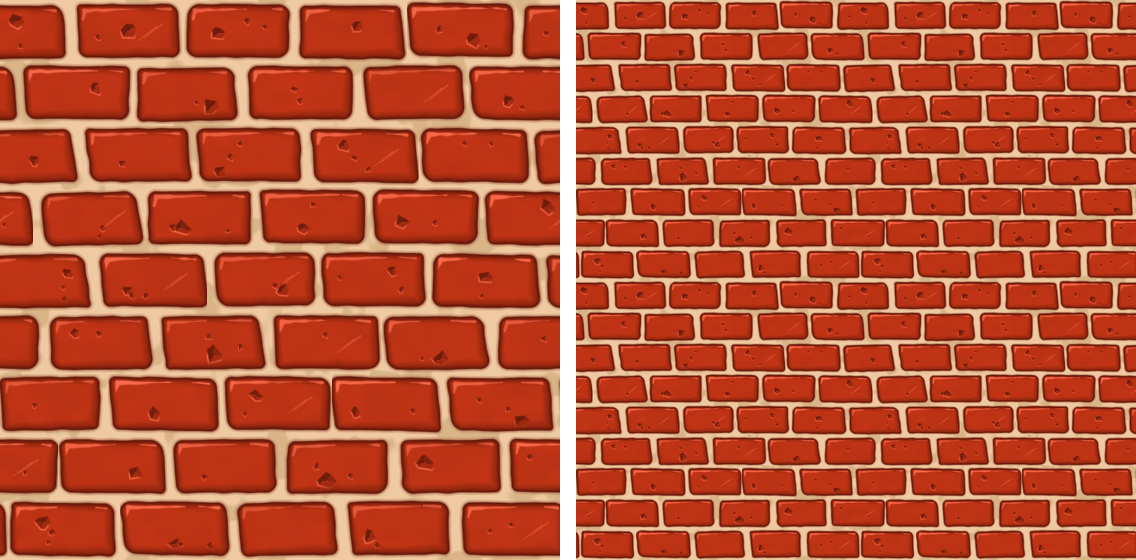
Left, the tile; right, the same tile 2 across and 2 down.
This texture is drawn by a Shadertoy shader. Its source:

```glsl
// Hand-painted red brick wall: chipped, glossy bricks in pale mortar, tiling seamlessly.
const float ROWS = 9.0;
const float COLS = 5.0;
const float PITCH = ROWS / COLS;           // brick spacing, in row heights
const float ROW_SHIFT = 5.0 / 9.0;         // sideways step per row; sums to whole bricks
const float FIRST_SHIFT = 0.13;            // offset of the top row
const vec2 HALF_SIZE = vec2(0.82, 0.427);  // half brick, in row heights
const float EDGE_SHADE = 0.16;             // width of the dark rim
const vec3 BRICK = vec3(0.74, 0.20, 0.08);
const vec3 SHADE = vec3(0.56, 0.145, 0.055);
const vec3 OUTLINE = vec3(0.36, 0.075, 0.03);
const vec3 GLOSS = vec3(1.0, 0.43, 0.31);
const vec3 PIT = vec3(0.44, 0.11, 0.045);
const vec3 MORTAR = vec3(0.935, 0.79, 0.63);
const vec3 SMEAR = vec3(0.83, 0.69, 0.51);
const vec3 CONTACT = vec3(0.74, 0.51, 0.38);

float hash(vec3 p) {
    p = fract(p * 0.1031);
    p += dot(p, p.zyx + 31.32);
    return fract((p.x + p.y) * p.z);
}

// Value noise that wraps after "period" lattice cells.
float noise(vec2 uv, vec2 period, float seed) {
    vec2 p = uv * period, i = floor(p), f = fract(p);
    f = f * f * (3.0 - 2.0 * f);
    vec2 a = mod(i, period), b = mod(i + 1.0, period);
    return mix(mix(hash(vec3(a, seed)), hash(vec3(b.x, a.y, seed)), f.x),
               mix(hash(vec3(a.x, b.y, seed)), hash(vec3(b, seed)), f.x), f.y);
}

// Distance to a stroke whose radius goes from ra to rb.
float stroke(vec2 p, vec2 a, vec2 b, float ra, float rb) {
    vec2 e = b - a;
    float t = clamp(dot(p - a, e) / dot(e, e), 0.0, 1.0);
    return length(p - a - e * t) - mix(ra, rb, t);
}

float cover(float d, float soft) { return 1.0 - smoothstep(-soft, soft, d); }

// Faceted chip: dark upper walls, a bright lip below.
vec3 addChip(vec3 col, vec2 v, float r, vec2 id, float seed, float soft) {
    float d = -1.0, tone = 0.0;
    for (float k = 0.0; k < 6.0; k++) {
        float h = hash(vec3(id, seed + k));
        float a = 6.2832 * (k + 0.8 * h) / 6.0;
        vec2 dir = vec2(cos(a), sin(a));
        float plane = dot(v, dir) - r * (0.6 + 0.5 * fract(h * 7.3));
        if (plane > d) { d = plane; tone = dot(dir, vec2(-0.6, 0.8)); }
    }
    vec3 wall = mix(mix(BRICK, SHADE, 0.55), PIT, smoothstep(-0.5, 0.5, tone));
    col = mix(col, wall, cover(d, soft));
    float below = smoothstep(0.1, 0.7, dot(normalize(v + 1e-4), vec2(-0.35, -0.94)));
    return mix(col, GLOSS, 0.8 * below * cover(abs(d - 0.012) - 0.1 * r, soft));
}

void mainImage(out vec4 fragColor, in vec2 fragCoord) {
    vec2 uv = fragCoord / iResolution.xy;
    vec2 p = uv * ROWS;
    float px = ROWS / iResolution.y;
    float soft = max(px, 0.012);

    // Brick cell and its wrapped identity
    float row = floor(p.y);
    float x = p.x / PITCH - FIRST_SHIFT - ROW_SHIFT * (ROWS - 1.0 - row);
    float column = floor(x + 0.5);
    vec2 id = vec2(mod(column, COLS), mod(row, ROWS)) + 1.0;
    vec2 q = vec2((x - column) * PITCH, fract(p.y) - 0.5);
    vec4 h = vec4(hash(vec3(id, 1.0)), hash(vec3(id, 2.0)), hash(vec3(id, 3.0)), hash(vec3(id, 4.0)));

    // Uneven, leaning brick outline
    q -= (h.xy - 0.5) * vec2(0.07, 0.04);
    q.y += (h.z - 0.5) * 0.045 * q.x;
    q.x += mix(-0.03, 0.13, h.w) * q.y;
    vec2 size = HALF_SIZE + vec2((h.z - 0.5) * 0.09 + (h.y - 0.5) * 0.12 * q.y, 0.0);
    float radius = mix(0.07, 0.2, hash(vec3(id + 0.5 + 0.3 * sign(q), 5.0)));
    vec2 e = abs(q) - size + radius;
    float d = min(max(e.x, e.y), 0.0) + length(max(e, 0.0)) - radius;
    d += 0.024 * (noise(uv, vec2(45.0), 6.0) - 0.5);

    // Mortar: brushed smears and a soft contact shadow
    float smear = noise(uv, vec2(16.0, 25.0), 7.0) * 0.75 + noise(uv, vec2(60.0, 36.0), 8.0) * 0.25;
    vec3 mortar = mix(MORTAR, SMEAR, 0.85 * smoothstep(0.6, 0.72, smear));
    mortar = mix(mortar, CONTACT, 0.85 * (1.0 - smoothstep(0.0, 0.055, d)));

    // Chips: one large, the rest small
    vec3 col = BRICK * (0.98 + 0.05 * noise(uv, vec2(30.0, 40.0), 9.0));
    for (float i = 0.0; i < 3.0; i++) {
        float s = 20.0 + 10.0 * i;
        vec2 spot = vec2(hash(vec3(id, s)), hash(vec3(id, s + 1.0))) - 0.5;
        float r = (i < 0.5 ? 0.075 : 0.028) * (1.0 + 0.8 * hash(vec3(id, s + 2.0)));
        if (hash(vec3(id, s + 3.0)) < (i < 0.5 ? 0.75 : 0.6))
            col = addChip(col, q - spot * vec2(1.1, 0.5) + vec2(0.0, 0.04), r, id, s + 4.0, soft);
    }

    // Occasional diagonal scratches
    for (float i = 0.0; i < 2.0; i++) {
        vec2 start = vec2(0.15 + 0.1 * i, -0.16 + 0.05 * i);
        float line = stroke(q, start, start + vec2(0.3, 0.22), 0.002, 0.008);
        col = mix(col, GLOSS, 0.55 * step(0.8, h.x) * cover(line, soft));
    }

    // Dark rim, heavier toward the lower right
    float rim = EDGE_SHADE * (1.0 + 0.3 * clamp(q.x - 1.5 * q.y, -1.0, 1.0));
    col = mix(SHADE, col, smoothstep(0.02, rim, -d));
    col = mix(OUTLINE, col, smoothstep(-0.01, 0.07, -d));

    // Gloss: hooked stroke at top left, thinner one at top right
    vec2 corner = vec2(-size.x + 0.13, size.y - 0.1);
    float reach = mix(0.3, 1.2, h.y);
    float gloss = stroke(q, corner, corner + vec2(reach, 0.025), 0.032, 0.006);
    gloss = min(gloss, stroke(q, corner, corner + vec2(-0.035, -0.14), 0.036, 0.012));
    vec2 right = vec2(size.x - 0.13, size.y - 0.085);
    gloss = min(gloss, stroke(q, right, right - vec2(0.1 + 0.3 * h.w, -0.015), 0.022, 0.006));
    gloss += 0.025 * (noise(uv, vec2(70.0, 90.0), 10.0) - 0.5);
    col = mix(col, GLOSS, mix(0.5, 0.95, h.z) * cover(gloss, max(px, 0.018)));

    fragColor = vec4(mix(mortar, col, cover(d, max(px, 0.016))), 1.0);
}
```
